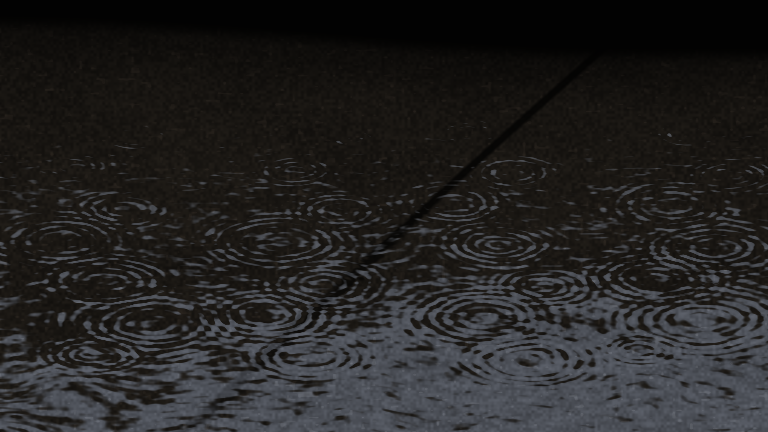
A WebGL 1 fragment shader for this texture:

```glsl
precision highp float;
// Rain rings on a dark wet pavement, crossed by a slanted seam under a black wall.
// Drop rings and stretched noise form a water height; where the height passes
// a threshold the water mirrors the pale sky, elsewhere the brown stone shows.
uniform vec2 u_resolution;

const float TAU = 6.2832;
const float ASPECT = 1.778;
const float SQUASH = 0.4;      // flattening of rings seen at a low angle
const int DROPS = 28;

const vec3 WALL = vec3(0.014, 0.013, 0.010);
const vec3 STONE = vec3(0.100, 0.088, 0.073);
const vec3 SKY_NEAR = vec3(0.292, 0.306, 0.336);
const vec3 SKY_FAR = vec3(0.235, 0.242, 0.258);

float hash(vec2 p) {
  vec3 q = fract(vec3(p.xyx) * 0.1031);
  q += dot(q, q.yzx + 33.33);
  return fract((q.x + q.y) * q.z);
}

float noise(vec2 p) {
  vec2 i = floor(p);
  vec2 f = fract(p);
  f = f * f * (3.0 - 2.0 * f);
  float low = mix(hash(i), hash(i + vec2(1.0, 0.0)), f.x);
  float high = mix(hash(i + vec2(0.0, 1.0)), hash(i + vec2(1.0, 1.0)), f.x);
  return mix(low, high, f.y);
}

// Concentric waves of one drop, strongest between its centre and rim
float ring(vec2 p, vec2 centre, float radius, float wobble) {
  float r = length((p - centre) / vec2(1.0, SQUASH));
  float spacing = 0.019 + 0.06 * radius;
  float fade = (r - 0.6 * radius) / (0.45 * radius);
  return cos(TAU * r / spacing + wobble) * exp(-fade * fade);
}

// Sum of evenly scattered drops; far drops are smaller
float rainRings(vec2 p, float wobble) {
  float sum = 0.0;
  for (int i = 0; i < DROPS; i++) {
    float id = float(i);
    vec2 centre = vec2(fract(id * 0.7549 + 0.08) * ASPECT,
                       mix(0.11, 0.71, fract(id * 0.5698 + 0.56)));
    float nearRadius = mix(0.09, 0.25, hash(vec2(id, 19.0)));
    float radius = mix(nearRadius, 0.075, smoothstep(0.42, 0.68, centre.y));
    sum += ring(p, centre, radius, wobble);
  }
  return clamp(sum, -1.0, 1.0);
}

// Wide flat ripples, finer with distance
float chop(vec2 p) {
  float depth = 1.2 - 0.4 * p.y;
  vec2 q = p + vec2(0.0, 0.04 * noise(p * vec2(6.0, 9.0)));
  float coarse = noise(q * vec2(27.0, 105.0) / depth);
  float fine = noise(q * vec2(62.0, 175.0) / depth + 31.0);
  return 0.6 * coarse + 0.4 * fine - 0.5;
}

// How readily the water shows sky: high in the near right, low far away
float skyBias(vec2 p) {
  float bias = mix(0.62, -0.3, smoothstep(0.05, 0.5, p.y));
  bias -= 0.75 * smoothstep(0.5, 0.82, p.y);
  float left = 1.0 - smoothstep(0.1, 1.0, p.x);
  return bias - 0.5 * left * (1.0 - smoothstep(0.2, 0.5, p.y));
}

// Coverage of the slanted pavement joint, bent by ripples where it is wet
float seam(vec2 p, float ripple) {
  float wet = 1.0 - smoothstep(0.35, 0.6, p.y);
  float middle = 0.435 + 1.03 * p.y + 0.06 * p.y * p.y;
  float offset = abs(p.x - middle + 0.022 * ripple * wet);
  return 1.0 - smoothstep(0.006, 0.019 + 0.008 * wet, offset);
}

void main() {
  vec2 p = gl_FragCoord.xy / u_resolution.y;

  // Water surface: rings are bent and broken by noise
  float wobble = 4.0 * noise(p * vec2(11.0, 30.0));
  float breakup = 0.45 + 0.9 * noise(p * vec2(16.0, 40.0) + 5.0);
  float waves = chop(p);
  float rings = rainRings(p, wobble) * breakup;
  float height = 1.75 * waves + 0.5 * rings;
  float mirror = smoothstep(-0.2, 0.36, height + skyBias(p));

  // Stone with fine grain and pale chips
  float grain = noise(p * 150.0) - 0.5;
  float patches = noise(p * vec2(7.0, 13.0)) - 0.5;
  float chip = smoothstep(0.8, 0.96, noise(p * vec2(75.0, 120.0) + 9.0));
  vec3 stone = STONE * mix(1.0, 0.84, smoothstep(0.5, 0.92, p.y));
  stone *= 1.0 + 0.5 * grain + 0.2 * patches;
  stone += chip * vec3(0.035, 0.029, 0.025);

  // Reflected sky, shaded by the slope of the small waves
  vec3 sky = mix(SKY_NEAR, SKY_FAR, smoothstep(0.15, 0.7, p.y));
  sky *= 1.0 + 0.26 * grain + 0.1 * patches + 0.3 * waves + 0.08 * rings;
  sky += 0.06 * chip;
  vec3 color = mix(stone, sky, mirror);

  // Seam, softened where the near water covers it
  float seamDepth = mix(0.45, 0.85, smoothstep(0.1, 0.55, p.y));
  color = mix(color, WALL, seam(p, height) * seamDepth * (1.0 - 0.5 * mirror));

  // Wall with a soft, sloping lower edge and a shadow beneath it
  float wallEdge = mix(0.955, 0.88, smoothstep(0.0, 1.45, p.x));
  color *= 1.0 - 0.4 * smoothstep(wallEdge - 0.16, wallEdge, p.y);
  color = mix(color, WALL * 0.6, smoothstep(wallEdge - 0.035, wallEdge + 0.012, p.y));

  gl_FragColor = vec4(color, 1.0);
}
```
